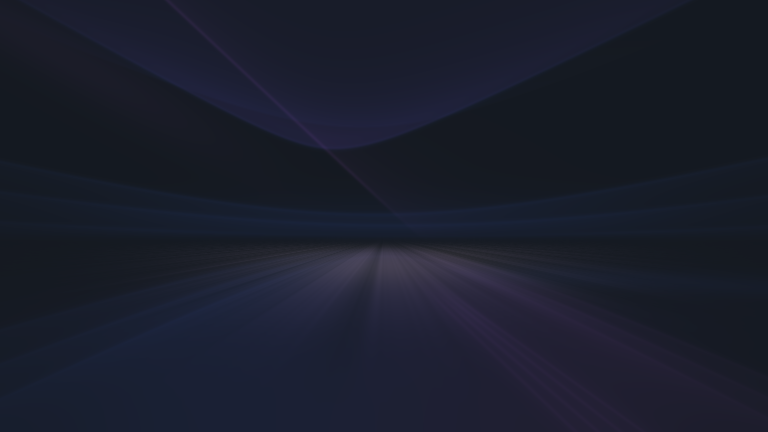
Write a Shadertoy shader that draws this background.

```glsl
// Dim aurora veils above a dark horizon, with a glowing dome of light rays below.
#define HORIZON 0.442
#define GLOW_CENTER vec2(0.50, 0.392)
#define NIGHT vec3(0.080, 0.099, 0.128)
#define BLUE vec3(0.025, 0.050, 0.130)
#define INDIGO vec3(0.045, 0.030, 0.100)
#define VIOLET vec3(0.085, 0.035, 0.100)
#define GOLD vec3(0.120, 0.100, 0.045)
#define EDGE_SOFTNESS 0.004
#define RAY_STRENGTH 0.35

// Rounded V: zero at dx = 0, straight arms of the given slope.
float bend(float dx, float slope, float radius) {
    return sqrt(radius * radius + slope * slope * dx * dx) - radius;
}

float bell(float d, float width) {
    d /= width;
    return exp(-d * d);
}

// Translucent sheet: crisp at d = 0, fading out on the positive side.
float veil(float d, float depth) {
    return smoothstep(-EDGE_SOFTNESS, EDGE_SOFTNESS, d) * exp(-max(d, 0.0) / depth);
}

// Layered sines along the fan direction.
float fanStreaks(float q) {
    float sum = 0.0, amp = 0.5, freq = 5.0;
    for (int i = 0; i < 5; i++) {
        sum += amp * sin(q * freq + float(i) * 1.7 + 1.2 * sin(q * freq * 0.43));
        amp *= 0.68;
        freq *= 1.9;
    }
    return sum;
}

vec3 skyLight(vec2 p) {
    vec3 light = vec3(0.0);

    // Large hanging bowl and a fainter second fold inside it
    float dx = p.x - 0.435;
    float bowl = p.y - 0.655 - bend(dx, dx < 0.0 ? 1.0 : 0.88, 0.07);
    float center = bell(dx, 0.28);
    light += INDIGO * veil(bowl, 0.10) * (0.35 + 0.55 * center);
    light += INDIGO * smoothstep(-0.01, 0.03, bowl) * 0.28;
    light += BLUE * bell(bowl, 0.006) * 0.22;
    float fold = p.y - 0.705 - bend(p.x - 0.47, 0.75, 0.12);
    light += BLUE * veil(fold, 0.06) * 0.22 * bell(p.x - 0.36, 0.32);

    // Diagonal beam with a veil spreading to its right
    float beam = p.x - 0.423 + (p.y - 0.657) * 0.60;
    float beamFade = smoothstep(0.45, 0.62, p.y);
    light += VIOLET * bell(beam, 0.0035) * 0.55 * beamFade;
    light += VIOLET * veil(beam, 0.07) * 0.30 * bell(p.y - 0.60, 0.16);
    light += VIOLET * veil(beam, 0.035) * 0.25 * smoothstep(0.7, 0.95, p.y);

    // Broad violet band descending from the upper left
    float band = p.y - 0.95 + 0.97 * p.x;
    light += VIOLET * bell(band, 0.075) * 0.42 * smoothstep(0.46, 0.0, p.x);

    // Shallow blue arcs above the horizon
    for (int i = 0; i < 3; i++) {
        float k = float(i);
        float arc = p.y - 0.505 + 0.025 * k
                  - bend(p.x - 0.49 - 0.03 * k, 0.43 - 0.13 * k, 0.12);
        light += BLUE * (0.30 * veil(-arc, 0.055) + 0.18 * bell(arc, 0.006))
               * (1.0 - 0.2 * k);
    }
    light += BLUE * 0.25 * bell(p.y - 0.49, 0.06) * bell(p.x - 0.5, 0.35);
    return light;
}

vec3 groundLight(vec2 p) {
    vec3 light = vec3(0.0);
    vec2 g = p - GLOW_CENTER;
    float depth = max(HORIZON + 0.01 - p.y, 0.01);
    float streaks = fanStreaks(g.x / depth);

    // Nested domes; the left side spreads wider than the right
    for (int i = 0; i < 3; i++) {
        float k = float(i);
        float slope = g.x < 0.0 ? 0.54 + 0.15 * k : 0.77 + 0.08 * k;
        float dome = 0.425 - 0.008 * k - bend(g.x, slope, 0.10) - p.y;
        vec3 tint = mix(BLUE, VIOLET, smoothstep(-0.25, 0.3, g.x));
        float body = smoothstep(-0.035, 0.03, dome);
        light += tint * (0.13 * body + 0.20 * veil(dome, 0.045)
               + 0.10 * bell(dome, 0.006));
    }
    light += INDIGO * 0.28 * smoothstep(0.42, 0.25, p.y) * bell(g.x, 0.55);

    // Hot spot below the horizon, crossed by fan rays
    float halo = exp(-dot(g * vec2(4.2, 9.0), g * vec2(4.2, 9.0)));
    float core = exp(-dot(g * vec2(7.5, 21.0), g * vec2(7.5, 21.0)));
    light += (GOLD * 0.45 + INDIGO * 0.60) * halo * (1.0 + RAY_STRENGTH * streaks);
    light += GOLD * 0.55 * core;
    light += INDIGO * RAY_STRENGTH * 0.45 * streaks * bell(g.x, 0.28)
           * bell(p.y - 0.27, 0.13);

    // Violet shafts falling to the lower right
    for (int i = 0; i < 4; i++) {
        float k = float(i);
        float shaft = g.x - 0.055 - 0.008 * k
                    - (0.33 - p.y) * (0.59 + 0.065 * k);
        float fade = smoothstep(0.38, 0.25, p.y);
        light += VIOLET * fade * (0.20 * bell(shaft, 0.004) + 0.10 * bell(shaft, 0.025));
    }

    // Blue haze skimming the right side
    float haze = p.y - 0.385 + 0.10 * g.x;
    light += BLUE * 0.30 * bell(haze, 0.025) * smoothstep(0.0, 0.25, g.x);
    return light;
}

void mainImage(out vec4 fragColor, in vec2 fragCoord) {
    vec2 p = fragCoord / iResolution.xy;
    float above = smoothstep(HORIZON - 0.012, HORIZON + 0.012, p.y);
    vec3 light = mix(groundLight(p), skyLight(p), above);

    // Shadow along the horizon and a gentle side vignette
    light *= 1.0 - 0.75 * bell(p.y - HORIZON, 0.017);
    light *= 1.0 - 0.35 * smoothstep(0.25, 0.55, abs(p.x - 0.5));
    fragColor = vec4(NIGHT + light, 1.0);
}
```
